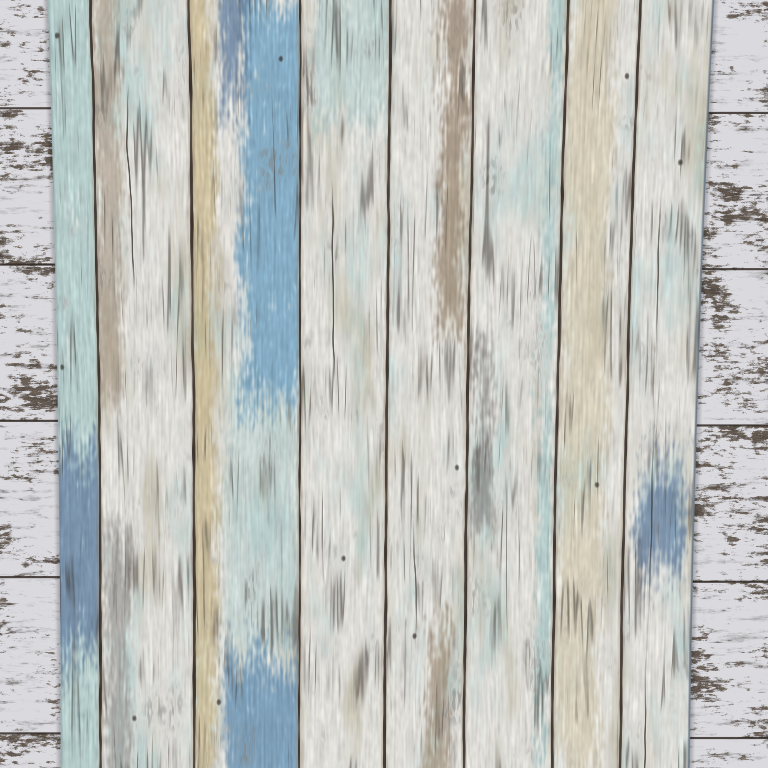
A three.js fragment shader for this texture:

```glsl
// Weathered panel of eight vertical painted planks over horizontal whitewashed boards.
// Planks come from a seam formula; paint is dry-brushed dabs and stretched gradient noise,
// with fine grain, smudges, cracks, knots and thin uneven gaps on top.
#define PLANKS 8
#define SEAM_WIDTH 0.0014
#define SEAM_WOBBLE 0.0025
#define GRAIN 0.11
#define TINT 0.65
#define LINES 0.50
#define SMUDGE 0.55
#define KNOT_ROWS 3.0
#define KNOT_SIZE 0.004
#define BOARD_HEIGHT 0.2035
#define BOARD_OFFSET 0.039
#define BOARD_WEAR 0.90

varying vec2 vUv;

const vec3 CREAM = vec3(0.87, 0.865, 0.845);
const vec3 BEIGE = vec3(0.75, 0.73, 0.66);
const vec3 AQUA  = vec3(0.65, 0.78, 0.78);
const vec3 BLUE  = vec3(0.51, 0.67, 0.77);
const vec3 SLATE = vec3(0.44, 0.54, 0.65);
const vec3 OCHRE = vec3(0.78, 0.71, 0.54);
const vec3 TAN   = vec3(0.61, 0.54, 0.46);
const vec3 SMOKE = vec3(0.48, 0.47, 0.46);
const vec3 DARK  = vec3(0.20, 0.17, 0.15);
const vec3 WHITEWASH = vec3(0.85, 0.85, 0.87);

vec2 hash2(vec2 p) {
  p = vec2(dot(p, vec2(127.1, 311.7)), dot(p, vec2(269.5, 183.3)));
  return fract(sin(p) * 43758.5) * 2.0 - 1.0;
}

// Gradient noise, about -1 to 1
float noise(vec2 p) {
  vec2 i = floor(p), f = fract(p), e = vec2(1.0, 0.0);
  vec2 w = f * f * (3.0 - 2.0 * f);
  float a = mix(dot(hash2(i), f), dot(hash2(i + e), f - e), w.x);
  float b = mix(dot(hash2(i + e.yx), f - e.yx), dot(hash2(i + 1.0), f - 1.0), w.x);
  return 1.4 * mix(a, b, w.y);
}

float fbm(vec2 p) {
  float sum = 0.0, amp = 0.6;
  for (int i = 0; i < 4; i++) {
    sum += amp * noise(p);
    p = p * 2.1 + 17.3;
    amp *= 0.6;
  }
  return sum;
}

// Seam position across the panel: even steps with slow and quick variation
float seam(float k) {
  float t = k - 1.0;
  return 0.134 * k - 0.07 + 0.05 * sin(0.449 * t) - 0.009 * sin(2.1 * t);
}

// Dry-brushed dab (centre, extent), kept to the plank that holds its centre
void paint(inout vec3 col, vec3 tint, float opacity, vec4 area, vec2 p, vec2 span, float rough) {
  vec2 d = (abs(p - area.xy) - area.zw) / vec2(0.016, 0.05);
  float cover = smoothstep(0.7, -0.9, max(max(d.x, d.y), -1.1) + 2.4 * rough);
  col = mix(col, tint, opacity * cover * step(span.x, area.x) * step(area.x, span.y));
}

vec3 boards(vec2 p) {
  float v = (p.y - BOARD_OFFSET - 0.006 * step(p.x, 0.5)) / BOARD_HEIGHT;
  vec2 seed = vec2(floor(v) * 13.7, step(0.5, p.x) * 31.0);
  float patches = fbm(p * vec2(9.0, 13.0) + seed);
  float streak = fbm(p * vec2(16.0, 110.0) + seed);
  float chips = fbm(p * vec2(90.0, 210.0) + seed);
  float worn = smoothstep(0.1, 0.55, patches * 1.3 + streak * 0.6 + chips * 0.8 + 0.03);
  float split = smoothstep(0.12, 0.0, abs(noise(p * vec2(7.0, 75.0) + seed)));
  vec3 col = mix(WHITEWASH, SMOKE, 0.45 * smoothstep(0.0, 0.7, streak + 0.5 * chips));
  col = mix(col, DARK, 0.4 * split * smoothstep(0.0, 0.4, patches + streak));
  col = mix(col, mix(DARK, TAN, 0.25 + 0.5 * chips), BOARD_WEAR * worn);
  float gap = abs(fract(v + 0.5) - 0.5) * BOARD_HEIGHT;
  return mix(col, DARK, 0.85 * smoothstep(0.0022, 0.0006, gap));
}

vec3 planks(vec2 p, float scale) {
  // Find the plank and its nearest gap
  float id = 0.0, near = 0.0, gap = 1.0;
  vec2 span = vec2(0.0, 1.0);
  for (int k = 1; k < PLANKS; k++) {
    float fk = float(k), s = seam(fk) + SEAM_WOBBLE * fbm(vec2(p.y * 7.0, fk * 7.3));
    float away = abs(p.x - s) * scale;
    if (away < gap) { gap = away; near = fk; }
    if (p.x > s) { id = fk; span.x = s; } else span.y = min(span.y, s);
  }
  vec2 seed = vec2(id * 19.1, id * 7.7);
  float fine = noise(p * vec2(260.0, 22.0) + seed);
  float fleck = noise(p * vec2(210.0, 80.0) + seed);
  float rough = 0.6 * fbm(p * vec2(30.0, 9.0) + seed) + 0.25 * fine + 0.25 * fleck;

  // Soft colour drifts, then brushed areas
  vec3 col = mix(CREAM, BEIGE, 0.8 * smoothstep(0.0, 0.6, fbm(p * vec2(17.0, 4.0) + seed + 50.0) + 0.4 * rough));
  col = mix(col, AQUA, TINT * smoothstep(-0.05, 0.6, fbm(p * vec2(12.0, 4.0) + seed) + 0.4 * rough));
#define DAB(tint, opacity, x, y, w, h) paint(col, tint, opacity, vec4(x, y, w, h), p, span, rough)
  DAB(AQUA, 0.7, 0.03, 0.5, 0.05, 0.7);
  DAB(SLATE, 0.85, 0.03, 0.28, 0.05, 0.14);
  DAB(TAN, 0.5, 0.085, 0.78, 0.02, 0.3);
  DAB(SMOKE, 0.45, 0.09, 0.1, 0.02, 0.2);
  DAB(AQUA, 0.4, 0.32, 0.32, 0.06, 0.2);
  DAB(BLUE, 0.95, 0.345, 0.74, 0.055, 0.27);
  DAB(SLATE, 0.85, 0.277, 0.95, 0.02, 0.1);
  DAB(mix(SLATE, BLUE, 0.6), 0.95, 0.33, 0.05, 0.07, 0.1);
  DAB(OCHRE, 0.7, 0.225, 0.5, 0.022, 0.7);
  DAB(AQUA, 0.5, 0.46, 0.93, 0.06, 0.1);
  DAB(TAN, 0.75, 0.611, 0.79, 0.018, 0.22);
  DAB(TAN, 0.65, 0.6, 0.07, 0.018, 0.1);
  DAB(SMOKE, 0.6, 0.665, 0.43, 0.014, 0.12);
  DAB(AQUA, 0.7, 0.765, 0.5, 0.01, 0.7);
  DAB(mix(OCHRE, CREAM, 0.3), 0.5, 0.82, 0.6, 0.035, 0.6);
  DAB(SLATE, 0.85, 0.945, 0.33, 0.035, 0.07);

  // Grain, speckled smudges and short dark lines
  float smudge = smoothstep(0.1, 0.6, fbm(p * vec2(16.0, 9.0) + seed + 90.0));
  float line = smoothstep(0.2, 0.0, abs(noise(p * vec2(95.0, 4.0) + seed)));
  line *= smoothstep(-0.05, 0.5, noise(p * vec2(24.0, 11.0) + seed + 30.0) + 0.4 * fine);
  col *= 1.0 + GRAIN * (fine + 0.5 * fleck);
  col = mix(col, SMOKE, SMUDGE * smudge * smoothstep(-0.2, 0.4, fine + fleck));
  col = mix(col, DARK, LINES * line);

  // Broken crack along each plank, and scattered knots
  float crack = abs(p.x - mix(span.x, span.y, 0.38 + 0.1 * fbm(vec2(p.y * 3.0, id * 5.1)))) * scale;
  float broken = smoothstep(0.15, 0.4, noise(vec2(p.y * 3.5, id * 3.3 + 0.5)));
  col = mix(col, DARK, 0.75 * broken * smoothstep(0.0015, 0.0003, crack));
  vec2 cell = vec2(id, floor(p.y * KNOT_ROWS)), h = hash2(cell + 4.0);
  vec2 knot = vec2(mix(span.x, span.y, 0.5 + 0.4 * h.x), (cell.y + 0.5 + 0.4 * h.y) / KNOT_ROWS);
  float r = length((p - knot) * vec2(scale, 0.75)) + 0.002 * rough;
  col = mix(col, DARK, 0.7 * step(0.2, hash2(cell + 9.0).x) * smoothstep(KNOT_SIZE, 0.001, r));

  // Thin gaps of uneven width and strength with a stained margin
  float uneven = noise(vec2(p.y * 30.0, near * 3.7));
  float w = SEAM_WIDTH * (1.0 + 0.5 * uneven + 0.25 * hash2(vec2(near)).x);
  col = mix(col, TAN, 0.4 * smoothstep(0.006, 0.001, gap + 0.003 * rough));
  return mix(col, DARK, (0.85 + 0.15 * uneven) * smoothstep(w + 0.0007, w - 0.0007, gap));
}

void main() {
  float y = vUv.y, left = 0.079 - 0.017 * y * y, right = 0.898 + 0.012 * y + 0.02 * y * y;
  float inside = min(vUv.x - left, right - vUv.x), scale = right - left;
  vec3 back = boards(vUv) * (1.0 - 0.2 * smoothstep(-0.008, 0.0, inside));
  vec3 panel = planks(vec2((vUv.x - left) / scale, y), scale);
  float rim = smoothstep(0.004, 0.001, inside) * mix(0.2, 0.75, step(0.5, vUv.x));
  panel = mix(panel, SLATE * 0.7, rim);
  gl_FragColor = vec4(mix(back, panel, smoothstep(-0.001, 0.001, inside)), 1.0);
}
```
